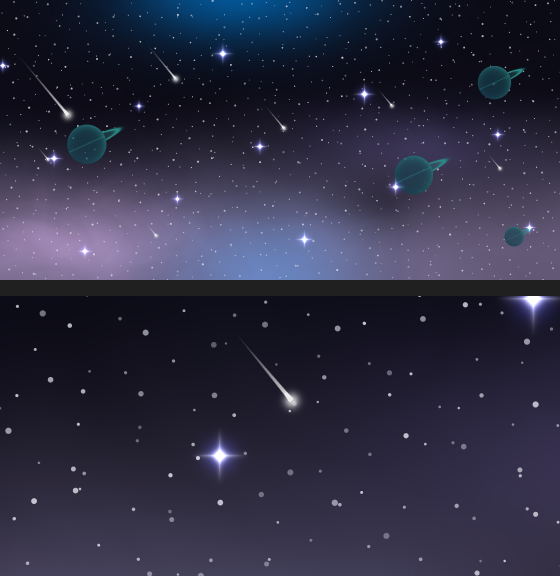
Top: the whole. Bottom: its middle third, enlarged.
Reproduce this background procedurally as a Shadertoy shader.

```glsl
// Night sky: drifting nebula haze, fine stars, comets, glassy ringed planets and star flares.

const vec3 NIGHT = vec3(0.045, 0.042, 0.085);
const vec3 HAZE = vec3(0.40, 0.36, 0.48);
const vec3 MAUVE = vec3(0.63, 0.53, 0.70);
const vec3 VIOLET = vec3(0.34, 0.30, 0.50);
const vec3 SMOKE = vec3(0.14, 0.12, 0.17);
const vec3 TOP_BLUE = vec3(0.01, 0.36, 0.63);
const vec3 LOW_BLUE = vec3(0.43, 0.57, 0.83);
const vec3 TEAL = vec3(0.17, 0.55, 0.53);
const vec3 TEAL_DARK = vec3(0.08, 0.22, 0.29);
const vec3 STAR_WHITE = vec3(0.88, 0.89, 0.93);
const vec3 FLARE_HALO = vec3(0.33, 0.32, 0.90);
const vec2 COMET_DIR = vec2(0.64, -0.77);
const float RING_TILT = 0.43;
const float SKY_WIDTH = 2.0;
const int COMETS = 7;
const int PLANETS = 4;
const int FLARES = 13;

float hash(vec2 p) {
    vec3 q = fract(p.xyx * 0.1031);
    q += dot(q, q.yzx + 33.33);
    return fract((q.x + q.y) * q.z);
}

// Layered, warped sines, roughly -0.7 to 0.7
float cloud(vec2 p) {
    float sum = 0.0, amp = 0.5;
    for (int i = 0; i < 5; i++) {
        p = mat2(0.8, 0.6, -0.6, 0.8) * p;
        p += 0.7 * sin(p.yx * 1.1 + vec2(1.7, 4.1));
        sum += amp * sin(p.x) * cos(p.y);
        p *= 1.9;
        amp *= 0.52;
    }
    return sum;
}

float pool(vec2 p, vec2 center, vec2 radii) {
    vec2 d = (p - center) / radii;
    return exp(-dot(d, d));
}

// Antialiased coverage from a signed distance
float cover(float dist, float px) {
    return clamp(0.5 - dist / px, 0.0, 1.0);
}

vec3 nebula(vec2 p) {
    float c = cloud(p * 4.0);
    vec2 q = p + 0.05 * vec2(c, cloud(p * 4.0 + 7.0));
    vec3 col = mix(NIGHT, HAZE, 1.0 - smoothstep(0.04, 0.68, q.y + 0.05 * c));
    col = mix(col, VIOLET, 0.55 * pool(q, vec2(1.47, 0.49), vec2(0.32, 0.13)));
    col = mix(col, MAUVE, (0.65 + 0.4 * c) * pool(q, vec2(0.30, 0.13), vec2(0.48, 0.16)));
    col = mix(col, SMOKE, 0.65 * pool(q, vec2(1.36, 0.28), vec2(0.17, 0.12)));
    col = mix(col, LOW_BLUE, 0.85 * pool(q, vec2(0.95, -0.03), vec2(0.34, 0.25)));
    col = mix(col, TOP_BLUE, 0.95 * pool(p, vec2(0.86, 1.03), vec2(0.40, 0.18)));
    return col * (1.0 + 0.12 * c);
}

// One jittered dot per cell
float stars(vec2 p, float cell, float radius, float seed, float px) {
    vec2 id = floor(p / cell) + seed;
    vec2 spot = 0.12 + 0.76 * vec2(hash(id), hash(id + 57.0));
    float d = length((fract(p / cell) - spot) * cell);
    float size = radius * mix(0.7, 1.1, hash(id + 91.0));
    return cover(d - size, px) * mix(0.35, 0.85, hash(id + 23.0));
}

// Tapered tail that fades away from a glowing head
float comet(vec2 q, float len, float px) {
    float back = -dot(q, COMET_DIR) / len;
    float side = abs(dot(q, vec2(-COMET_DIR.y, COMET_DIR.x)));
    float fade = clamp(1.0 - back, 0.0, 1.0) * step(0.0, back);
    float width = (0.0012 + 0.013 * len) * fade;
    float head = 0.004 + 0.045 * len;
    return 0.9 * fade * cover(side - width, px * 1.3)
         + 0.85 * exp(-dot(q, q) / (head * head));
}

vec3 planet(vec3 col, vec2 q, float radius, float px) {
    float d = length(q);
    float disc = cover(d - radius, px);
    float rim = pow(min(d / radius, 1.0), 4.0);
    float lit = clamp(0.55 + 0.45 * dot(q, vec2(0.6, 0.8)) / radius, 0.0, 1.0);
    vec3 body = mix(TEAL_DARK, TEAL, lit * (0.2 + 0.6 * rim));
    col = mix(col, body, disc * (0.65 + 0.25 * rim));
    // Ring: open loop beyond the disc, faint line across it
    float c = cos(RING_TILT), s = sin(RING_TILT);
    vec2 r = vec2(c * q.x + s * q.y, c * q.y - s * q.x) / radius;
    float e = length(r / vec2(1.9, 0.27));
    float loopEdge = exp(-pow((e - 0.92) * 8.0, 2.0)) + 0.4 * cover(e - 1.0, 0.1);
    float outside = (1.0 - disc) * smoothstep(0.5, 1.0, r.x);
    float band = exp(-pow(r.y * 28.0, 2.0)) * disc * 0.35;
    return mix(col, TEAL, clamp(0.7 * loopEdge * outside + band, 0.0, 1.0));
}

vec3 flare(vec2 q, float size) {
    vec2 a = abs(q) / size;
    vec2 arm = pow(max(1.0 - a, 0.0), vec2(1.5)) * exp(-a.yx * 15.0);
    float core = exp(-dot(a, a) * 28.0);
    float halo = exp(-dot(a, a) * 4.5);
    return STAR_WHITE * (arm.x + arm.y + core) * 0.85 + FLARE_HALO * halo * 0.5;
}

void mainImage(out vec4 fragColor, in vec2 fragCoord) {
    vec2 p = fragCoord / iResolution.y;
    float px = 1.0 / iResolution.y;
    vec3 col = nebula(p);

    float dots = max(stars(p, 0.074, 0.0034, 3.0, px), stars(p + 0.02, 0.058, 0.002, 40.0, px));
    col = mix(col, STAR_WHITE, dots);

    for (int i = 0; i < COMETS; i++) {
        float n = float(i);
        float y = 0.66 - 0.012 * n * n - 0.07 * cos(3.14159 * n);
        vec2 head = vec2(SKY_WIDTH * fract(0.121 + 0.193 * n), y);
        col = mix(col, vec3(0.93), min(comet(p - head, 0.05 + 0.23 * exp(-0.7 * n), px), 1.0));
    }
    for (int i = 0; i < PLANETS; i++) {
        float n = float(i);
        vec2 center = vec2(SKY_WIDTH * (0.93 - 0.775 * exp(-1.4 * n)), 0.485 + 0.11 * n * cos(3.14159 * n));
        col = planet(col, p - center, 0.07 - 0.0013 * n * n * n, px);
    }
    for (int i = 0; i < FLARES; i++) {
        float n = float(i);
        vec2 spot = vec2(SKY_WIDTH * (0.005 + 0.079 * n + 0.015 * sin(n * n)), 0.06 + 0.85 * fract(0.83 - 0.39 * n));
        col += flare(p - spot, mix(0.028, 0.05, hash(vec2(n, 5.0)))) * (1.0 - 0.5 * col);
    }
    fragColor = vec4(clamp(col, 0.0, 1.0), 1.0);
}
```
